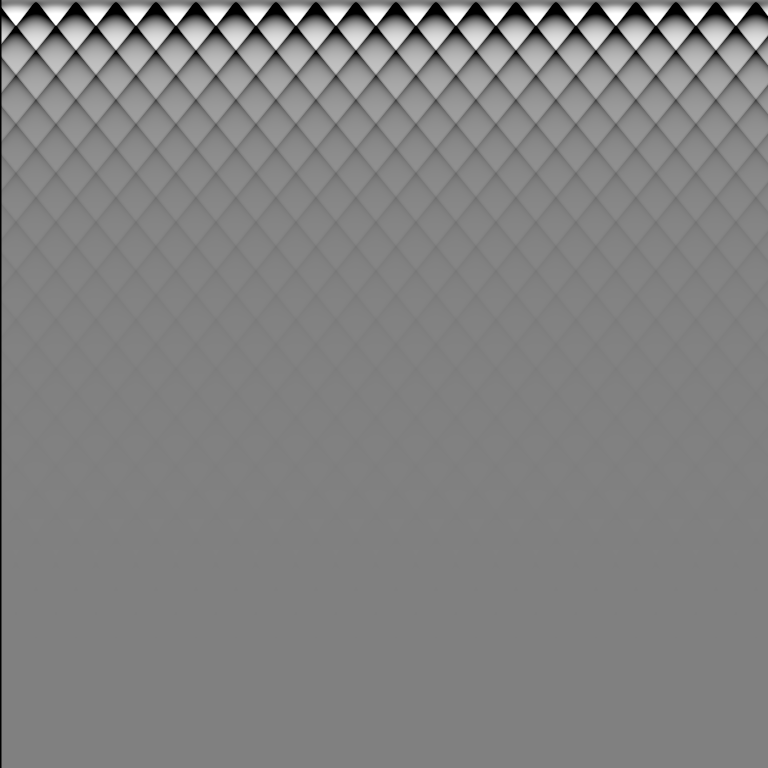
Write a WebGL 2 fragment shader that draws this pattern.

```glsl
#version 300 es
precision highp float;
// Grey diamond lattice, bright and scalloped at the top, fading into flat grey below.

#define CELL vec2(0.05208, 0.0636)   // width and height of one diamond
#define FIRST_TIP vec2(0.0208, 0.0352) // x and depth of the first lower tip
#define BASE_GREY 0.502
#define NEAR_FADE 0.0586             // decay depth of the strong contrast
#define FAR_FADE 0.182               // decay depth of the faint contrast
#define SHADE_FADE 0.039             // decay depth of the wide top shadows
#define LINE_WEIGHT 0.8
#define TOP_BAND 0.0105
#define BORDER 0.00195

uniform vec2 u_resolution;
out vec4 fragColor;

// Sawtooth whose falling edge is softened over the given width.
float softSaw(float x, float softness) {
    float f = fract(x);
    return f * (1.0 - smoothstep(1.0 - softness, 1.0, f));
}

// Tone inside one diamond: dark upper edges rising to a bright lower tip.
float diamondTone(vec2 p, float depth) {
    vec2 q = (p - FIRST_TIP) / CELL;
    float pixel = 1.5 / (u_resolution.y * CELL.y);
    float softness = pixel + 0.03 + 0.25 * depth;
    vec2 cell = vec2(softSaw(q.y + q.x, softness), softSaw(q.y - q.x, softness));

    float surface = exp(-depth / SHADE_FADE);
    float rise = 0.5 * (cell.x + cell.y);
    vec2 edge = exp(-cell / (0.1 + 0.2 * surface));
    return rise - 0.5 * surface * (1.0 - rise) - LINE_WEIGHT * (edge.x + edge.y);
}

// Contrast is strongest near the top and decays with depth.
float contrast(float depth) {
    float decay = exp(-depth / NEAR_FADE) + 0.14 * exp(-depth / FAR_FADE);
    return decay * smoothstep(0.0, TOP_BAND, depth);
}

void main() {
    vec2 uv = gl_FragCoord.xy / u_resolution;
    float depth = 1.0 - uv.y;
    float grey = BASE_GREY + contrast(depth) * diamondTone(vec2(uv.x, depth), depth);
    grey = clamp(grey, 0.0, 1.0);

    // Thin black border on the left side
    float border = clamp((BORDER - uv.x) * u_resolution.x + 0.5, 0.0, 1.0);
    grey *= 1.0 - border;

    fragColor = vec4(vec3(grey), 1.0);
}
```
